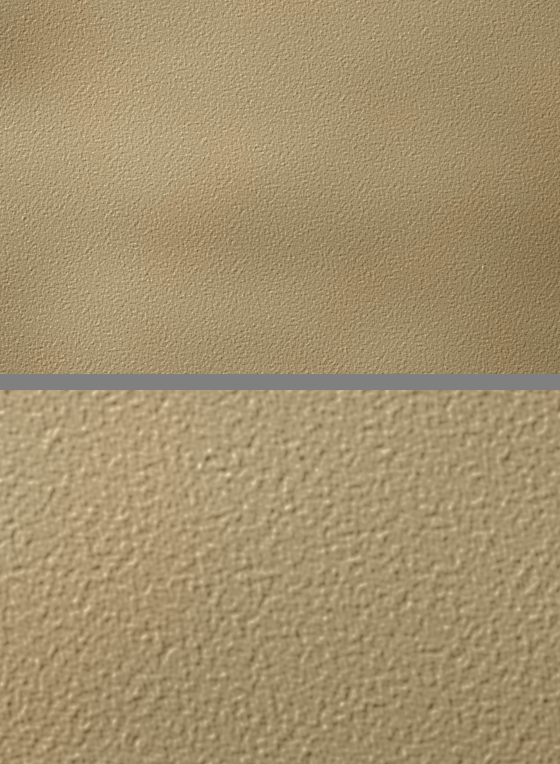
Top, the full canvas; bottom, a detail of the centre.
This texture is drawn by a WebGL 2 fragment shader. Its source:

```glsl
#version 300 es
precision highp float;
// Fine sand-coloured plaster under raking light from the upper left.
// A noise height field is lit by its slope along the light; soft pools
// of light and shade, with faint warm stains, vary the wall as a whole.

uniform vec2 u_resolution;
out vec4 fragColor;

// Lengths are fractions of the canvas height.
const vec3  BASE_COLOR   = vec3(0.635, 0.562, 0.422);
const vec3  TONE_AXIS    = vec3(1.0, 1.03, 1.0);
const vec3  STAIN_TINT   = vec3(0.012, -0.003, -0.008);
const vec2  LIGHT_DIR    = vec2(-0.74, 0.67);
const float SLOPE_STEP   = 0.0019;
const float COARSE_FREQ  = 118.0;
const float FINE_FREQ    = 212.0;
const float FINE_WEIGHT  = 0.6;
const float RELIEF       = 0.128;
const float EDGE_BITE    = 0.9;    // how far steep edges stand out
const float NUB_FREQ     = 9.0;
const float NUB_SHARE    = 0.10;
const float NUB_RADIUS   = 0.0040;
const float BROAD        = 0.88;
const float MOTTLE       = 0.032;
const mat2  TURN         = mat2(0.8, 0.6, -0.6, 0.8);

uint mixBits(uint n) {
    n = (n ^ (n >> 16)) * 0x7feb352du;
    n = (n ^ (n >> 15)) * 0x846ca68bu;
    return n ^ (n >> 16);
}

vec2 hash2(vec2 cell) {
    uvec2 c = uvec2(ivec2(cell) + 4096);
    uint a = mixBits(c.x + mixBits(c.y));
    return vec2(a & 0xffffu, a >> 16) / 65535.0;
}

float cornerSlope(vec2 cell, vec2 offset) {
    float angle = 6.28319 * hash2(cell).x;
    return dot(vec2(cos(angle), sin(angle)), offset);
}

// Gradient noise, roughly -0.7 to 0.7
float noise(vec2 p) {
    vec2 i = floor(p), f = p - i;
    vec2 w = f * f * f * (f * (f * 6.0 - 15.0) + 10.0);
    vec2 e = vec2(1.0, 0.0);
    float low  = mix(cornerSlope(i, f), cornerSlope(i + e.xy, f - e.xy), w.x);
    float high = mix(cornerSlope(i + e.yx, f - e.yx), cornerSlope(i + e.xx, f - e.xx), w.x);
    return mix(low, high, w.y);
}

float fbm(vec2 p) {
    float sum = 0.0, amp = 1.0;
    for (int k = 0; k < 3; k++) {
        sum += amp * noise(p);
        p = TURN * p * 2.03 + 17.3;
        amp *= 0.5;
    }
    return sum;
}

// Sparse raised crumbs, at most one in each cell
float nubs(vec2 p) {
    vec2 cell = floor(p * NUB_FREQ);
    vec2 center = (cell + 0.2 + 0.6 * hash2(cell + 211.0)) / NUB_FREQ;
    vec2 d = (p - center) * vec2(1.2, 0.8) / NUB_RADIUS;
    return step(hash2(cell + 503.0).x, NUB_SHARE) * exp(-dot(d, d));
}

float height(vec2 p) {
    vec2 q = TURN * p;
    return noise(q * COARSE_FREQ)
         + FINE_WEIGHT * noise(TURN * q * FINE_FREQ + 31.7)
         + 0.8 * nubs(p);
}

float pool(vec2 p, vec2 center, vec2 size) {
    vec2 d = (p - center) / size;
    return exp(-dot(d, d));
}

// Large-scale light and shade on the wall
float wallShade(vec2 p) {
    float s = 0.022 - 0.028 * p.x;
    s += 0.075 * pool(p, vec2(0.22, 0.64), vec2(0.48, 0.24));
    s += 0.035 * pool(p, vec2(0.75, 0.80), vec2(0.55, 0.30));
    s += 0.030 * pool(p, vec2(0.30, 0.22), vec2(0.35, 0.15));
    s -= 0.045 * pool(p, vec2(0.90, 0.39), vec2(0.55, 0.13));
    s -= 0.080 * pool(p, vec2(1.55, 0.25), vec2(0.30, 0.45));
    s -= 0.090 * pool(p, vec2(0.00, 0.88), vec2(0.22, 0.20));
    s -= 0.060 * pool(p, vec2(0.00, 0.15), vec2(0.18, 0.30));
    return BROAD * s + MOTTLE * fbm(p * vec2(1.8, 3.2) + 5.1);
}

void main() {
    vec2 p = gl_FragCoord.xy / u_resolution.y;

    // Relief: height difference along the light, stronger near the light
    vec2 reach = LIGHT_DIR * SLOPE_STEP;
    float slope = height(p - reach) - height(p + reach);
    slope *= 0.7 + EDGE_BITE * min(abs(slope), 0.9);
    float grain = RELIEF * slope * (1.1 - 0.12 * p.x);

    // Tone and warm stains
    float shade = wallShade(p) + grain;
    float stain = smoothstep(-0.1, 0.6, fbm(p * 3.1 + 40.0));
    vec3 color = BASE_COLOR + shade * TONE_AXIS + stain * STAIN_TINT;

    fragColor = vec4(clamp(color, 0.0, 1.0), 1.0);
}
```
